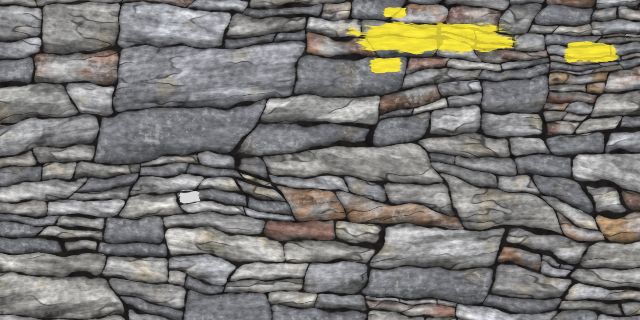
This texture is drawn by a Shadertoy shader. Its source:

```glsl
#define SEED 17.0
#define WALL vec2(2.14, 1.12)
#define COURSE 0.104
#define SLOPE 0.25
#define LEAN 1.3
#define GAP 0.0012
#define GRAIN 0.42
#define STRATA 0.55
#define GAP_COLOR vec3(0.115, 0.105, 0.105)
#define LICHEN vec3(0.72, 0.73, 0.73)
#define PAINT vec3(0.98, 0.91, 0.22)

vec2 hash2(vec2 p) {
    vec3 q = fract(p.xyx * vec3(0.1031, 0.1030, 0.0973));
    q += dot(q, q.yzx + 33.33);
    return fract((q.xx + q.yz) * q.zy);
}

float corner(vec2 cell, vec2 offset, vec2 f) {
    float angle = 6.2832 * hash2(cell + offset).x;
    return dot(vec2(cos(angle), sin(angle)), f - offset);
}

// Gradient noise, roughly -0.7 to 0.7
float noise(vec2 p) {
    vec2 i = floor(p), f = fract(p);
    vec2 u = f * f * f * (f * (f * 6.0 - 15.0) + 10.0);
    return mix(mix(corner(i, vec2(0, 0), f), corner(i, vec2(1, 0), f), u.x),
               mix(corner(i, vec2(0, 1), f), corner(i, vec2(1, 1), f), u.x), u.y);
}

float fbm(vec2 p) {
    float sum = 0.0, amp = 0.6;
    for (int i = 0; i < 4; i++) {
        sum += amp * noise(p);
        p = mat2(1.6, 0.3, -0.3, 1.9) * p + 7.3;
        amp *= 0.6;
    }
    return sum;
}

struct Stone { vec2 uv; vec2 span; float id; float x; };

// Split the wall again and again by slanted cuts until a stone remains
Stone findStone(vec2 p) {
    Stone s = Stone((p + 0.06) / WALL, WALL, 1.0, 0.0);
    vec2 size = WALL;
    float left = -0.06;
    for (int i = 0; i < 12; i++) {
        s.x = left + 0.5 * size.x;
        vec2 r = hash2(vec2(s.id, SEED)), k = hash2(vec2(s.id, SEED + 41.0));
        float coarse = mix(1.0, 0.68, smoothstep(0.9, 1.6, s.x));
        bool wide = size.y < 0.27 && size.x > size.y * mix(2.5, 5.0, k.x) + 0.08 * coarse;
        if (!wide && size.y < COURSE * coarse * mix(0.6, 1.7, k.y)) break;
        int a = wide ? 0 : 1;
        int b = 1 - a;
        float mid = mix(0.32, 0.68, r.x);
        float tilt = (r.y - 0.5) * (wide ? LEAN : SLOPE) * size[b] / size[a];
        float cut = clamp(mid + tilt * (s.uv[b] - 0.5), 0.16, 0.84);
        bool upper = s.uv[a] > cut;
        if (upper && wide) left += size.x * mid;
        s.uv[a] = upper ? (s.uv[a] - cut) / (1.0 - cut) : s.uv[a] / cut;
        s.span[a] *= upper ? 1.0 - cut : cut;
        size[a] *= upper ? 1.0 - mid : mid;
        s.id = s.id * 2.0 + (upper ? 1.0 : 0.0);
    }
    return s;
}

// Distance inside a rounded box, positive within the stone
float stoneDepth(Stone s) {
    float radius = min(0.25 * min(s.span.x, s.span.y), 0.018);
    vec2 b = abs(s.uv - 0.5) * s.span - 0.5 * s.span + radius;
    return radius - length(max(b, 0.0)) - min(max(b.x, b.y), 0.0);
}

vec3 stoneColor(Stone s, vec2 p, float depth) {
    vec2 r = hash2(vec2(s.id, 3.0)), k = hash2(vec2(s.id, 8.0));
    float turn = (k.x - 0.5) * 0.4;
    vec2 t = mat2(cos(turn), sin(turn), -sin(turn), cos(turn)) * p + 30.0 * r;
    float strata = fbm(t * vec2(6.0, 34.0));
    float grain = fbm(t * vec2(45.0, 65.0));
    float slate = step(0.83, r.x);

    // Grey rock, from warm to cool
    float tone = mix(mix(0.54, 0.68, fract(k.y * 7.0)), 0.47, slate);
    vec3 color = tone * mix(vec3(1.01, 1.0, 0.97), vec3(0.98, 0.99, 1.03), max(r.y, slate));
    color *= mix(vec3(1.0), vec3(1.06, 0.99, 0.85), 0.6 * smoothstep(0.1, 0.4, fbm(t * 7.0)));

    // Rust and ochre stains, more common on the right
    float rusty = step(0.89 - 0.12 * smoothstep(0.7, 1.5, s.x), k.y) * (1.0 - slate);
    vec3 rust = mix(vec3(0.45, 0.33, 0.30), vec3(0.66, 0.52, 0.36), r.y * r.y);
    color = mix(color, rust, 0.85 * rusty * smoothstep(-0.3, 0.25, fbm(t * vec2(7.0, 12.0))));

    // Layers, sharp ledges, cracks, grain and lichen
    float layered = 1.0 - 0.6 * slate;
    color *= 1.0 + STRATA * layered * strata + GRAIN * grain;
    float ledge = noise(t * vec2(4.0, 17.0)) + 0.25 * noise(t * vec2(22.0, 45.0));
    color *= mix(1.0, mix(0.87, 1.07, smoothstep(-0.06, 0.06, ledge)), layered);
    float crack = 1.0 - smoothstep(0.0, 0.06, abs(ledge + 0.04));
    color *= 1.0 - 0.4 * crack * layered * smoothstep(-0.1, 0.2, noise(t * 7.0));
    float lichen = smoothstep(0.1, 0.5, fbm(t * 55.0) + 0.6 * noise(t * 10.0));
    color = mix(color, LICHEN, lichen * mix(0.25, 0.5, max(slate, rusty)));

    // Light from above, shade at the rims
    float rim = smoothstep(-0.002, 0.017, depth);
    float light = mix(0.74, 1.06, smoothstep(0.0, 0.45, s.uv.y + 0.25 * strata));
    return color * light * mix(0.68, 1.0, rim);
}

// Ragged brush mark: 1 inside, 0 outside
float smear(vec2 p, vec2 centre, vec2 halfSize) {
    vec2 d = (p - centre) / halfSize;
    float ragged = 0.3 * noise(p * vec2(12.0, 18.0)) + 0.32 * fbm(p * vec2(25.0, 80.0));
    return 1.0 - smoothstep(0.93, 1.07, pow(dot(d * d, d * d), 0.25) + ragged);
}

void mainImage(out vec4 fragColor, in vec2 fragCoord) {
    vec2 p = fragCoord / iResolution.y;
    float pixel = 1.0 / iResolution.y;

    // Uneven joints
    vec2 warp = 0.034 * vec2(noise(p * 4.0), noise(p * 4.0 + 19.0))
              + 0.020 * vec2(noise(p * 13.0 + 5.0), 0.7 * noise(p * 13.0 + 31.0));
    Stone s = findStone(p + warp);
    float depth = stoneDepth(s) + 0.007 * fbm(p * vec2(24.0, 36.0));
    float gap = GAP + 0.008 * smoothstep(0.12, 0.45, noise(p * 6.0 + 3.0));
    gap *= clamp(s.span.y / 0.07, 0.3, 1.0);
    float cover = smoothstep(gap - 0.5 * pixel, gap + 0.002 + 0.5 * pixel, depth);
    vec3 color = stoneColor(s, p, depth - gap);

    // Yellow paint, bridging narrow joints, and a pale spot
    float paint = smear(p, vec2(1.345, 0.882), vec2(0.235, 0.045));
    paint = max(paint, smear(p, vec2(1.85, 0.838), vec2(0.082, 0.030)));
    paint = max(paint, smear(p, vec2(1.235, 0.960), vec2(0.036, 0.016)));
    paint = max(paint, smear(p, vec2(1.205, 0.795), vec2(0.045, 0.024)));
    vec3 coat = PAINT * (1.0 + 0.16 * fbm(p * vec2(18.0, 80.0)));
    color = mix(color, coat, 0.94 * paint);
    color = mix(color, vec3(0.85), smear(p, vec2(0.594, 0.385), vec2(0.032, 0.022)));
    cover = max(cover, 0.85 * paint);

    vec3 hollow = GAP_COLOR * (1.0 + 0.9 * fbm(p * 30.0));
    fragColor = vec4(clamp(mix(hollow, color, cover), 0.0, 1.0), 1.0);
}
```
